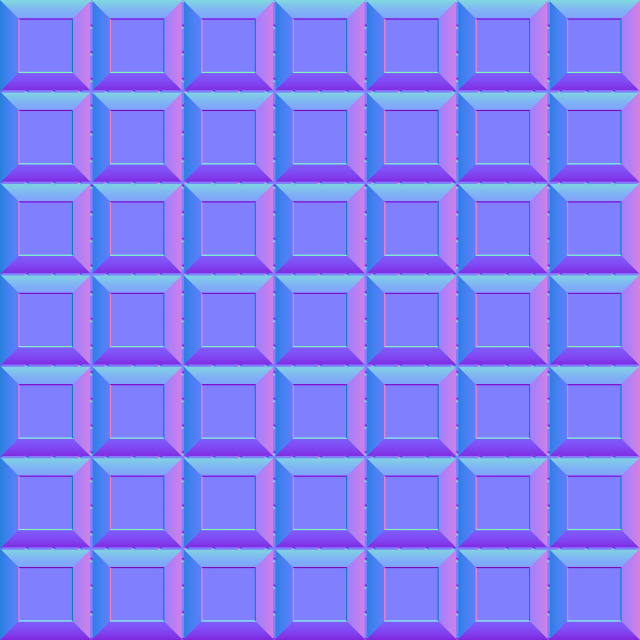
Give the GLSL for this texture map, as a WebGL 1 fragment shader.

```glsl
precision highp float;
// Normal map of a grid of bevelled square tiles with inset panels and pitted joints.

uniform vec2 u_resolution;

const float TILES = 7.0;            // repeats across and down
const float PITS = 24.0;            // pit spacing: divisions of the canvas
// Lengths below are in tile widths.
const float PANEL_HALF = 0.292;     // centre to panel outline
const float OUTLINE_HALF = 0.0068;
const float JOINT_HALF = 0.013;
const vec2 PIT_SIZE = vec2(0.027, 0.020);  // half size along and across a joint
// Sideways tilt of the surface normal, 0 flat to 1 upright.
const float TILT_INNER = 0.29;
const float TILT_OUTER = 0.70;
const float TILT_CURVE = 1.5;
const float TILT_OUTLINE = 0.92;
const float TILT_PIT = 0.72;

// Antialiased test for x below edge.
float below(float x, float edge, float soft) {
  return 1.0 - smoothstep(edge - soft, edge + soft, x);
}

// Tilt of the four bevel faces, steeper towards the tile edge.
float bevelTilt(float reach) {
  float t = clamp((reach - PANEL_HALF) / (0.5 - PANEL_HALF), 0.0, 1.0);
  return mix(TILT_INNER, TILT_OUTER, pow(t, TILT_CURVE));
}

// Normal slope of a small pit; offset is measured along and across the joint.
vec2 pitSlope(vec2 offset, float soft) {
  vec2 q = offset / PIT_SIZE;
  float r = length(q);
  float wall = smoothstep(0.05, 0.6, r) * below(r, 1.0, soft / PIT_SIZE.y);
  return -q / max(r, 0.001) * wall * TILT_PIT;
}

vec3 encodeNormal(vec2 slope) {
  float z = sqrt(max(0.0, 1.0 - dot(slope, slope)));
  return 0.5 + 0.5 * vec3(slope, z);
}

void main() {
  vec2 uv = gl_FragCoord.xy / u_resolution;
  vec2 p = fract(uv * TILES) - 0.5;
  vec2 a = abs(p);
  float soft = 0.6 * TILES / min(u_resolution.x, u_resolution.y);

  // Nearest side of the tile and the outward direction towards it
  float reach = max(a.x, a.y);
  float sideways = smoothstep(-soft, soft, a.x - a.y);
  vec2 outward = mix(vec2(0.0, sign(p.y)), vec2(sign(p.x), 0.0), sideways);

  // Bevel around a flat panel
  float bevel = 1.0 - below(reach, PANEL_HALF, soft);
  vec2 slope = outward * bevelTilt(reach) * bevel;

  // Thin sunken outline, its walls facing the panel centre
  float outline = below(abs(reach - PANEL_HALF), OUTLINE_HALF, soft);
  slope = mix(slope, -outward * TILT_OUTLINE, outline);

  // Flat joints between tiles, absent on the canvas border
  bool vertical = a.x > a.y;
  float acrossUv = vertical ? uv.x : uv.y;
  float alongUv = vertical ? uv.y : uv.x;
  float inside = step(0.5 / TILES, min(acrossUv, 1.0 - acrossUv));
  float border = min(acrossUv, 1.0 - acrossUv) * TILES;
  inside = max(inside, step(0.25, border));
  float joint = inside * below(0.5 - reach, JOINT_HALF, soft);
  slope *= 1.0 - joint;

  // Pits spaced evenly along the joints
  float along = (fract(alongUv * PITS + 0.5) - 0.5) * TILES / PITS;
  float across = (reach - 0.5) * sign(vertical ? p.x : p.y);
  vec2 offset = vec2(along, across);
  float pitArea = inside * below(length(offset / PIT_SIZE), 1.0, soft / PIT_SIZE.y);
  vec2 pit = pitSlope(offset, soft);
  slope = mix(slope, vertical ? pit.yx : pit, pitArea);

  gl_FragColor = vec4(encodeNormal(slope), 1.0);
}
```
